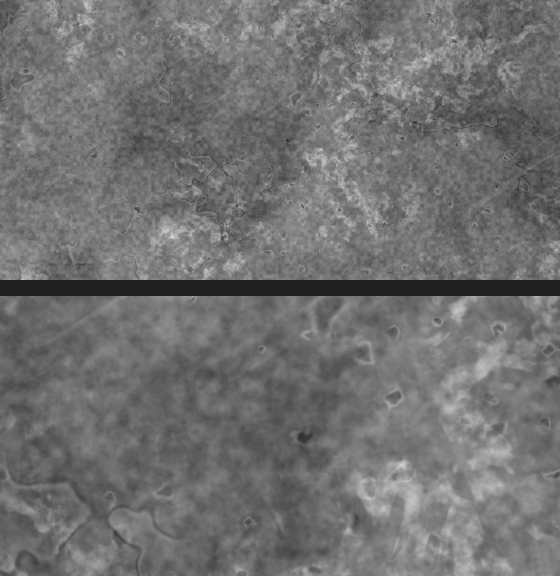
Top, the full canvas; bottom, a detail of the centre.
Reproduce this texture procedurally as a Shadertoy shader.

```glsl
// Weathered grey concrete: cloudy stains, pale crust flakes, ringed pits, fine creases and grain.

#define BASE_TONE 0.468
#define CLOUD_AMOUNT 0.22
#define MOTTLE_AMOUNT 0.17
#define GRAIN_AMOUNT 0.23
#define STAIN_DEPTH 0.095
#define CRUST_LIGHT 0.115
#define PIT_AMOUNT 0.11
#define CREASE_AMOUNT 0.07
#define SCRATCH_AMOUNT 0.05

float hash(vec2 cell) {
    vec3 h = fract(vec3(cell.xyx) * 0.1031);
    h += dot(h, h.yzx + 33.33);
    return fract((h.x + h.y) * h.z);
}

float valueNoise(vec2 p) {
    vec2 cell = floor(p), f = fract(p);
    f = f * f * (3.0 - 2.0 * f);
    float low = mix(hash(cell), hash(cell + vec2(1, 0)), f.x);
    float high = mix(hash(cell + vec2(0, 1)), hash(cell + vec2(1, 1)), f.x);
    return mix(low, high, f.y);
}

// Fractal noise in 0..1; each octave is turned to hide the lattice.
float fbm(vec2 p, int octaves) {
    float sum = 0.0, total = 0.0, weight = 1.0;
    for (int i = 0; i < octaves; i++) {
        sum += weight * valueNoise(p);
        total += weight;
        weight *= 0.55;
        p = mat2(1.6, 1.2, -1.2, 1.6) * p + 17.3;
    }
    return sum / total;
}

// Scattered craters: broken pale rim around a darker core.
float pits(vec2 p, float scale, float chance) {
    vec2 wobble = vec2(fbm(p * scale * 2.5, 3), fbm(p * scale * 2.5 + 31.0, 3)) - 0.5;
    vec2 q = p * scale + 0.45 * wobble;
    float broken = smoothstep(0.3, 0.65, fbm(p * scale * 4.0 + 9.0, 3));
    float sum = 0.0;
    for (int y = -1; y <= 1; y++)
    for (int x = -1; x <= 1; x++) {
        vec2 id = floor(q) + vec2(x, y);
        if (hash(id + 71.0) > chance) continue;
        vec2 center = id + 0.2 + 0.6 * vec2(hash(id + 5.0), hash(id + 23.0));
        float radius = mix(0.1, 0.27, hash(id + 47.0));
        float angle = 6.283 * hash(id + 13.0);
        vec2 axis = vec2(cos(angle), sin(angle));
        vec2 d = q - center;
        float dist = length(vec2(dot(d, axis), 1.4 * dot(d, vec2(-axis.y, axis.x)))) / radius;
        float rim = exp(-12.0 * (dist - 1.0) * (dist - 1.0));
        float core = 1.0 - smoothstep(0.3, 0.9, dist);
        sum += rim * broken - core * mix(0.2, 1.2, hash(id + 91.0));
    }
    return sum;
}

// Embossed crease along a noise contour: dark on one side, pale on the other.
float crease(vec2 p) {
    float side = fbm(p * 2.6 + 60.0, 5) - 0.5;
    float width = 0.009;
    float dark = smoothstep(-width, 0.0, side) * (1.0 - smoothstep(0.0, width, side));
    float pale = smoothstep(0.0, width, side) * (1.0 - smoothstep(width, 2.5 * width, side));
    return (pale - dark) * smoothstep(0.5, 0.65, fbm(p * 4.0 + 83.0, 3));
}

void mainImage(out vec4 fragColor, in vec2 fragCoord) {
    vec2 p = fragCoord / iResolution.y;
    vec2 warp = vec2(fbm(p * 4.0 + 3.0, 4), fbm(p * 4.0 + 44.0, 4)) - 0.5;

    // Broad clouds, mottling and grain
    float grain = fbm(p * 75.0, 3) - 0.5;
    float mottle = fbm(p * 15.0 + warp * 3.0, 4) - 0.5;
    float clouds = fbm(p * 2.4 + warp + 12.0, 4) - 0.5;
    float tone = BASE_TONE + CLOUD_AMOUNT * clouds + MOTTLE_AMOUNT * mottle + GRAIN_AMOUNT * grain;

    // Soft dark stains
    float stain = fbm(p * 3.6 + warp * 1.2 + 27.0, 5) + 0.25 * mottle;
    tone -= STAIN_DEPTH * smoothstep(0.5, 0.72, stain);

    // Pale crust, broken into flakes inside larger patches
    float area = smoothstep(0.46, 0.66, fbm(p * 4.2 - warp * 1.5 + 52.0, 4));
    float flakes = smoothstep(0.48, 0.6, fbm(p * 24.0 + warp * 5.0 + 8.0, 4));
    tone += CRUST_LIGHT * area * flakes * (1.0 + 1.5 * grain);

    // Pits gather in clusters; a few large rings stand alone
    float cluster = smoothstep(0.46, 0.6, fbm(p * 3.0 + 95.0, 3));
    tone += PIT_AMOUNT * (cluster * pits(p, 17.0, 0.4) + 0.8 * pits(p + 6.0, 5.0, 0.1));

    // Creases and faint slanted scratches
    tone += CREASE_AMOUNT * crease(p);
    vec2 along = vec2(dot(p, vec2(0.85, 0.53)), dot(p, vec2(-0.53, 0.85)));
    float scratch = smoothstep(0.78, 0.95, valueNoise(along * vec2(5.0, 110.0)));
    tone += SCRATCH_AMOUNT * scratch * smoothstep(0.5, 0.65, fbm(p * 3.0 + 37.0, 3));

    fragColor = vec4(vec3(clamp(tone, 0.0, 1.0)), 1.0);
}
```
